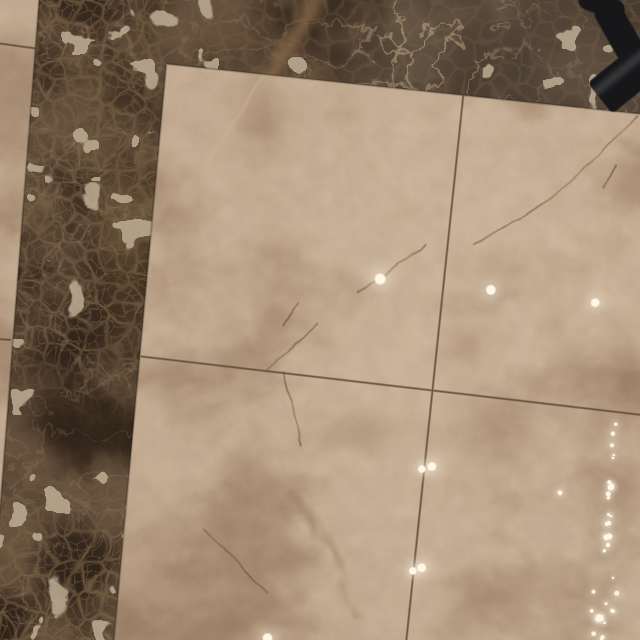
Give the GLSL for this texture, as a three.js fragment shader.

```glsl
// Polished beige floor tiles bordered by dark veined marble, seen at a slight tilt.
// Straight edges are signed line distances; stone is fbm clouds and warped cells;
// cracks are wobbling segments and lamp reflections are soft round glows.
varying vec2 vUv;

float hash(vec2 p) {
  vec3 q = fract(p.xyx * .1031);
  q += dot(q, q.yzx + 33.33);
  return fract((q.x + q.y) * q.z);
}

float noise(vec2 p) {
  vec2 i = floor(p), f = fract(p);
  f = f * f * (3. - 2. * f);
  return mix(mix(hash(i), hash(i + vec2(1, 0)), f.x),
             mix(hash(i + vec2(0, 1)), hash(i + vec2(1, 1)), f.x), f.y);
}

float fbm(vec2 p) {
  float sum = 0., amp = .5;
  for (int i = 0; i < 5; i++) {
    sum += amp * noise(p);
    p = mat2(1.6, 1.2, -1.2, 1.6) * p + 7.3;
    amp *= .5;
  }
  return sum;
}

vec2 warp(vec2 p, float freq, float amount) {
  return p + amount * (vec2(fbm(p * freq), fbm(p * freq + 31.)) - .5);
}

// Gap between the two nearest cell points: zero on cell borders.
float cellGap(vec2 p) {
  float near = 9., next = 9.;
  for (int k = 0; k < 9; k++) {
    vec2 c = floor(p) + vec2(k % 3, k / 3) - 1.;
    float d = length(c + vec2(hash(c), hash(c + 41.7)) - p);
    next = min(next, max(near, d));
    near = min(near, d);
  }
  return next - near;
}

// Signed distance to a line, positive on the left of a to b.
float side(vec2 p, vec2 a, vec2 b) {
  vec2 d = normalize(b - a);
  return d.x * (p.y - a.y) - d.y * (p.x - a.x);
}

float seg(vec2 p, float ax, float ay, float bx, float by) {
  vec2 a = vec2(ax, ay), d = vec2(bx, by) - a;
  return length(p - a - d * clamp(dot(p - a, d) / dot(d, d), 0., 1.));
}

float spot(vec2 p, float x, float y, float rx, float ry) {
  vec2 q = (p - vec2(x, y)) / vec2(rx, ry);
  return exp(-dot(q, q));
}

float fade(float d, float r) { return 1. - smoothstep(0., r, d); }

float glow(vec2 p, float x, float y, float r) {
  float d = length(p - vec2(x, y)) / r;
  return 1. - smoothstep(.5, 1.2, d) + .35 * exp(-d * d * .2);
}

vec3 darkMarble(vec2 p) {
  vec2 w = warp(p, 20., .035);
  float cloud = fbm(p * 9.), grain = fbm(p * 60.);
  float strip = 1. - smoothstep(.22, .29, p.x);
  float busy = 1. - strip * spot(p, .1, .32, .3, .1);
  float net = fade(cellGap(w * 31.), .25) * (.45 + .55 * strip);
  net = busy * max(net, .7 * strip * fade(cellGap(w * 57.), .2));
  vec3 col = mix(vec3(.19, .14, .1), vec3(.4, .32, .24), smoothstep(.25, .75, cloud));
  col = mix(col, vec3(.34, .29, .25), .6 * smoothstep(.7, .8, p.x));
  col = mix(col, vec3(.47, .38, .27), net * (.35 + .65 * grain));
  col = mix(col, vec3(.43, .34, .22), .45 * spot(p, .2, .62, .05, .14));
  // Pale threads and a brown seam in the upper band.
  float pale = spot(p, .66, .93, .11, .12);
  col = mix(col, vec3(.47, .41, .34), pale * .6);
  col = mix(col, vec3(.68, .59, .47), fade(abs(fbm(w * 17.) - .48), .025) * (.2 + .6 * pale));
  col = mix(col, vec3(.52, .4, .28), .7 * fade(seg(w, .51, 1.02, .41, .87), .025));
  // Cream flecks, large ones placed and small ones scattered.
  float fleck = spot(w, .26, .97, .025, .014) + spot(w, .325, .99, .015, .02)
    + spot(w, .235, .87, .012, .018) + spot(w, .147, .69, .015, .022)
    + spot(w, .12, .53, .013, .028) + spot(w, .76, .89, .01, .015)
    + spot(w, .095, .07, .016, .035);
  fleck = max(fleck, 1.1 * smoothstep(.68, .84, noise(w * 39.)) * smoothstep(.48, .6, cloud));
  return mix(col, vec3(.74, .68, .58), .85 * smoothstep(.35, .6, fleck * (.5 + grain)));
}

vec3 beigeStone(vec2 p) {
  vec2 w = warp(p, 11., .05), c = warp(p, 30., .01);
  float shade = .75 * smoothstep(.45, .8, fbm(w * vec2(5, 7) + 3.))
    + .6 * spot(w, .77, .325, .055, .06) + .8 * spot(w, .995, .4, .03, .045)
    + .5 * spot(w, .735, .465, .04, .035) + .6 * spot(w, .405, .82, .035, .06)
    + .5 * spot(w, .26, .42, .07, .03) + .4 * spot(w, .56, .32, .08, .025)
    + .6 * spot(p, .2, 0., .2, .15);
  vec3 col = mix(vec3(.755, .665, .565), vec3(.61, .5, .4), min(shade, 1.));
  col += .03 * spot(p, .75, .5, .4, .4) + .06 * (fbm(p * 45.) - .5);
  // Hairline cracks, then broader broken veins.
  float crack = min(seg(c, .417, .423, .495, .492), seg(c, .56, .544, .667, .618));
  crack = min(crack, min(seg(c, .445, .492, .465, .525), seg(c, .742, .618, .86, .688)));
  crack = min(crack, min(seg(c, .86, .688, .996, .818), seg(c, .944, .707, .964, .743)));
  crack = min(crack, min(seg(c, .443, .417, .471, .303), seg(c, .319, .173, .417, .075)));
  col = mix(col, vec3(.47, .36, .27), fade(crack, .003) * (.35 + .5 * noise(p * 30.)));
  float vein = min(seg(w, .456, .232, .527, .14), seg(w, .527, .14, .573, .036));
  col = mix(col, vec3(.56, .45, .35), .6 * fade(vein, .015) * noise(p * 60.));
  return mix(col, vec3(.8, .69, .57), .5 * fade(seg(c, .414, .883, .319, .74), .006));
}

void main() {
  vec2 p = vUv;
  // Tile field, marble border and grout.
  float field = max(side(p, vec2(.178, 0), vec2(.26, .9)), side(p, vec2(.26, .9), vec2(1, .822)));
  float tile = min(field, -side(p, vec2(0, .205), vec2(.061, 1)));
  vec3 col = mix(beigeStone(p), darkMarble(p), smoothstep(-.0012, .0012, tile));
  col *= 1. - .25 * fade(abs(tile), .003);
  float grout = field < 0. ? min(seg(p, .635, 0., .724, .852), seg(p, .221, .443, 1., .352))
    : min(seg(p, 0., .932, .058, .924), seg(p, 0., .47, .016, .469));
  col = mix(col, vec3(.36, .28, .21), .85 * fade(grout, .003));
  // Lamp reflections and a trail of sparkles.
  float light = glow(p, .594, .564, .009) + glow(p, .767, .547, .008) + glow(p, .93, .527, .007)
    + glow(p, .659, .267, .006) + glow(p, .675, .271, .007) + glow(p, .645, .108, .006)
    + glow(p, .659, .113, .007) + glow(p, .418, .003, .008) + glow(p, .875, .23, .004);
  for (float k = 0.; k < 36.; k++) {
    float y = .35 * pow(hash(vec2(k, 3)), 1.5), e = (y - .06) / .05;
    float x = .938 + .07 * y + (.008 + .04 * exp(-e * e)) * (hash(vec2(k, 8)) - .5);
    light += .7 * glow(p, x, y, .002 + .003 * hash(vec2(k, 5)));
  }
  col = mix(col, vec3(1, .97, .9), min(light, 1.));
  // Black caster: a tilted wheel under a bent stem.
  vec2 q = mat2(.78, -.63, .63, .78) * (p - vec2(.984, .884));
  float wheel = length(max(abs(q) - vec2(.052, .023), 0.)) - .008;
  float stem = min(seg(p, .951, .98, .985, .92) - .022, seg(p, .92, 1., .96, .985) - .016);
  vec3 rubber = vec3(.09, .09, .1) + .12 * fade(abs(q.y - .012), .014);
  col = mix(col, rubber, 1. - smoothstep(-.002, .002, min(wheel, stem)));
  gl_FragColor = vec4(col, 1);
}
```
